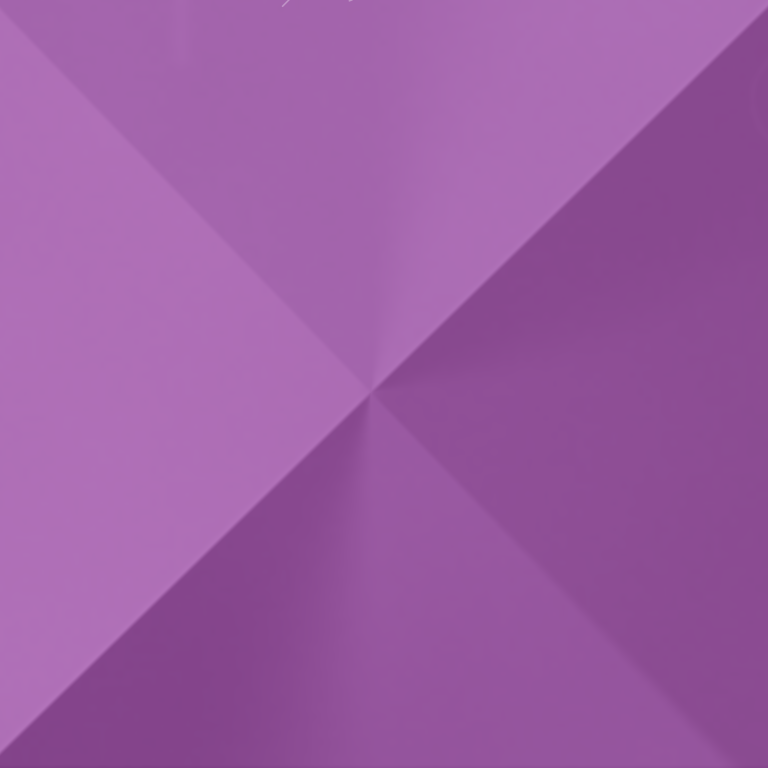
A Shadertoy shader for this background:

```glsl
// Folded purple paper: two diagonal creases divide the sheet into four softly shaded facets.

float hash(vec2 p) {
    vec3 q = fract(p.xyx * vec3(0.1031, 0.1030, 0.0973));
    q += dot(q, q.yzx + 33.33);
    return fract((q.x + q.y) * q.z);
}

float noise(vec2 p) {
    vec2 i = floor(p), f = fract(p);
    f = f * f * (3.0 - 2.0 * f);
    return mix(mix(hash(i), hash(i + vec2(1, 0)), f.x),
               mix(hash(i + vec2(0, 1)), hash(i + vec2(1, 1)), f.x), f.y);
}

float segment(vec2 p, vec2 a, vec2 b) {
    vec2 d = b - a;
    return length(p - a - d * clamp(dot(p - a, d) / dot(d, d), 0.0, 1.0));
}

void mainImage(out vec4 fragColor, in vec2 fragCoord) {
    vec2 uv = fragCoord / iResolution.xy;
    vec2 p = uv - vec2(0.483, 0.489);
    float radius = length(p);

    // Signed distances across the rising and falling creases
    float rise = dot(p, vec2(-0.697, 0.717));
    float fall = dot(p, vec2(0.719, 0.695));
    float turn = fall / max(radius, 0.001);

    // Facets, shaded by the angle around the meeting point
    vec3 left = mix(vec3(0.675, 0.425, 0.705), vec3(0.685, 0.435, 0.715),
                    smoothstep(0.0, 0.4, radius));
    vec3 top = mix(vec3(0.640, 0.394, 0.675), vec3(0.672, 0.427, 0.706),
                   smoothstep(0.68, 0.98, turn));
    vec3 right = mix(vec3(0.563, 0.312, 0.592), vec3(0.535, 0.287, 0.562),
                     max(smoothstep(0.75, 1.0, turn), 0.75 * smoothstep(0.15, 0.65, radius)));
    vec3 bottom = mix(vec3(0.602, 0.350, 0.635), vec3(0.535, 0.285, 0.563),
                      smoothstep(0.65, 0.99, -turn));
    bottom -= 0.018 * smoothstep(0.1, 0.5, radius);

    // Join the facets; the falling fold is softer toward the lower right
    float soft = 0.004 + 0.012 * smoothstep(0.0, 0.6, p.x);
    float across = smoothstep(-soft, soft, fall);
    vec3 lit = mix(left, top, across);
    vec3 shaded = mix(bottom, right, across);
    vec3 color = mix(shaded, lit, smoothstep(-0.004, 0.003, rise));

    // Worn ridge and the pinch where the folds meet
    color += 0.012 * exp(-pow((rise - 0.003) / 0.004, 2.0));
    color = mix(color, vec3(0.62, 0.37, 0.65), 0.35 * exp(-pow(radius / 0.013, 2.0)));

    // Faint dents near the upper and right edges
    float dent = segment(uv, vec2(0.235, 1.0), vec2(0.237, 0.925));
    color += 0.012 * exp(-pow(dent / 0.012, 2.0));
    float arc = abs(length(uv - vec2(1.05, 0.87)) - 0.07);
    color += 0.008 * exp(-pow(arc / 0.005, 2.0));

    // Tiny pale scratches at the top edge
    float scratch = min(segment(uv, vec2(0.368, 0.992), vec2(0.376, 1.0)),
                        segment(uv, vec2(0.455, 0.999), vec2(0.458, 1.0)));
    color = mix(color, vec3(0.84, 0.72, 0.86), 0.6 * (1.0 - smoothstep(0.0, 0.002, scratch)));

    // Broad paper mottling and a thin shadow along the bottom
    color += 0.006 * (noise(uv * 7.0) - 0.5) + 0.004 * (noise(uv * 90.0) - 0.5);
    color -= 0.02 * (1.0 - smoothstep(0.0, 0.005, uv.y));
    fragColor = vec4(color, 1.0);
}
```
